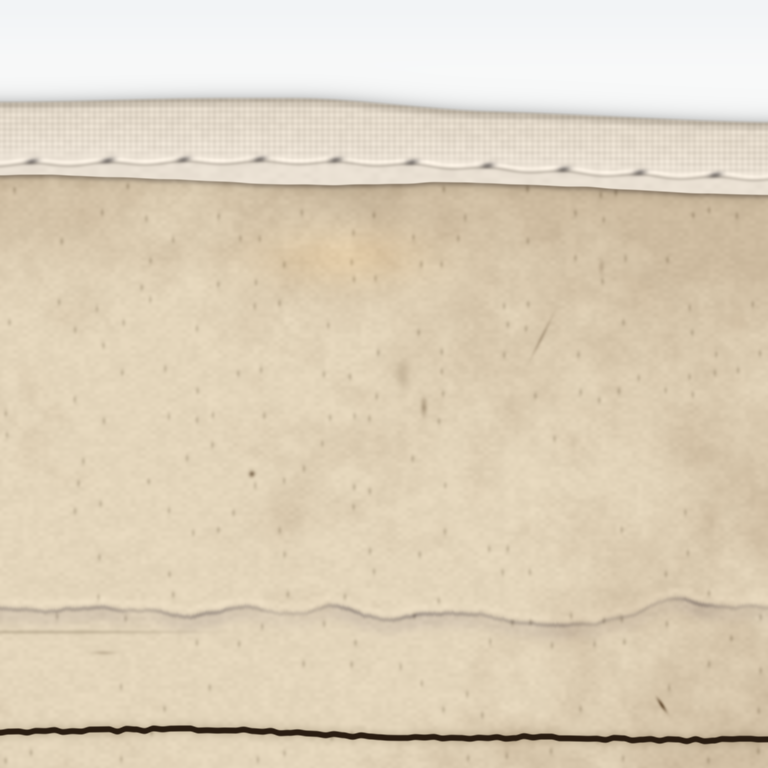
Give the GLSL for this texture, as a Shadertoy shader.

```glsl
// Aged parchment under a stitched linen hem, against a pale backdrop.
// Layered value noise stains the sheet; edge curves place the hem, a wandering
// crease and a dark cut, while repeated cells form the weave and stitches.

float hash(vec2 p) {
    return fract(sin(dot(p, vec2(127.1, 311.7))) * 43758.5453);
}

float noise(vec2 p) {
    vec2 i = floor(p), f = fract(p);
    f = f * f * (3.0 - 2.0 * f);
    return mix(mix(hash(i), hash(i + vec2(1, 0)), f.x),
               mix(hash(i + vec2(0, 1)), hash(i + vec2(1, 1)), f.x), f.y);
}

float fbm(vec2 p) {
    float sum = 0.0, amp = 0.5;
    for (int i = 0; i < 5; i++) {
        sum += amp * noise(p);
        p = mat2(1.6, 1.2, -1.2, 1.6) * p + 7.3;
        amp *= 0.5;
    }
    return sum;
}

// Soft elliptical mark
float spot(vec2 p, vec2 center, vec2 radius) {
    vec2 d = (p - center) / radius;
    return exp(-dot(d, d));
}

// Soft stroke around a signed offset
float stroke(float d, float width) {
    return exp(-d * d / (width * width));
}

float hemTop(float x) {
    return 0.867 + 0.005 * smoothstep(0.0, 0.3, x)
         - 0.016 * smoothstep(0.38, 0.64, x) - 0.016 * smoothstep(0.55, 1.05, x);
}

float hemBottom(float x) {
    return 0.772 - 0.013 * smoothstep(0.05, 0.45, x) + 0.003 * smoothstep(0.46, 0.56, x)
         - 0.016 * smoothstep(0.6, 1.02, x) + 0.002 * (noise(vec2(x * 30.0, 4.0)) - 0.5);
}

float seamHeight(float x) {
    return 0.790 + 0.003 * smoothstep(0.0, 0.3, x) - 0.021 * smoothstep(0.36, 1.0, x);
}

float creaseHeight(float x) {
    float knots[17] = float[17](0.208, 0.203, 0.208, 0.206, 0.197, 0.210, 0.199, 0.211,
        0.193, 0.199, 0.199, 0.187, 0.185, 0.196, 0.220, 0.210, 0.210);
    float t = clamp(x, 0.0, 0.9999) * 16.0;
    int i = int(t);
    return mix(knots[i], knots[i + 1], smoothstep(0.0, 1.0, fract(t)))
         + 0.008 * (fbm(vec2(x * 45.0, 2.0)) - 0.48);
}

vec3 parchment(vec2 p) {
    float cloud = fbm(p * vec2(5.0, 6.0) + 3.0);
    float mottle = fbm(p * 24.0 + 11.0);
    float fiber = noise(p * vec2(150.0, 190.0));

    // Browner near the hem and toward the right
    float age = 0.75 * smoothstep(0.52, 0.77, p.y) + 0.4 * smoothstep(0.5, 1.0, p.x)
              + 0.25 * smoothstep(0.3, 0.05, p.y) * smoothstep(0.3, 1.0, p.x);
    age += 1.3 * (cloud - 0.48) + 0.9 * (mottle - 0.48);
    vec3 col = mix(vec3(0.893, 0.836, 0.732), vec3(0.805, 0.733, 0.625), clamp(age, 0.0, 1.0));
    col += 0.028 * (fiber - 0.5) + 0.018 * (noise(p * 75.0) - 0.5);
    col += vec3(0.03, 0.005, -0.03) * spot(p, vec2(0.45, 0.665), vec2(0.1, 0.035));

    // Flecks scattered one to a cell
    vec2 cell = floor(p * 34.0);
    vec2 q = fract(p * 34.0) - 0.25 - 0.5 * vec2(hash(cell), hash(cell + 9.0));
    col -= 0.09 * step(0.76, hash(cell + 21.0)) * spot(q, vec2(0), vec2(0.1, 0.16));

    // Individual stains and nicks
    float marks = 0.17 * spot(p, vec2(0.552, 0.470), vec2(0.004, 0.011))
                + 0.08 * spot(p, vec2(0.525, 0.512), vec2(0.009, 0.02))
                + 0.35 * spot(p, vec2(0.328, 0.383), vec2(0.004))
                + 0.10 * spot(p, vec2(0.135, 0.150), vec2(0.014, 0.003))
                + 0.10 * spot(p, vec2(0.783, 0.652), vec2(0.004, 0.009))
                + 0.05 * spot(p, vec2(0.47, 0.735), vec2(0.055, 0.025));
    marks += 0.4 * stroke(p.x + 0.6 * p.y - 0.911, 0.003) * stroke(p.y - 0.082, 0.008);
    marks += 0.13 * stroke(p.x - 0.705 - 0.5 * (p.y - 0.56), 0.003) * stroke(p.y - 0.56, 0.022);
    return col - marks * vec3(0.95, 1.0, 1.0);
}

vec3 linen(vec2 p, float top, float bottom, float seam) {
    float h = (p.y - bottom) / (top - bottom);
    vec3 col = mix(vec3(0.915, 0.878, 0.825), vec3(0.885, 0.845, 0.785), smoothstep(0.2, 0.8, h));
    vec2 weave = sin(6.2832 * p * vec2(128.0, 132.0));
    col += 0.016 * (weave.x + weave.y) * smoothstep(0.15, 0.45, h);
    col += 0.03 * (noise(p * vec2(90.0, 140.0)) - 0.5);
    col -= 0.16 * smoothstep(0.014, 0.0, top - p.y);

    // Pale thread, its shadow, and dark needle holes
    float y = p.y - seam;
    float x = (fract((p.x - 0.042) / 0.0989 + 0.5) - 0.5) * 0.0989;
    float sag = y - 0.002 * cos(x * 63.5);
    col -= 0.10 * stroke(sag + 0.005, 0.0025);
    col += 0.065 * stroke(sag, 0.003);
    col -= vec3(0.38, 0.37, 0.34) * spot(vec2(x, y - 0.15 * x), vec2(0), vec2(0.009, 0.004));
    return col;
}

void mainImage(out vec4 fragColor, in vec2 fragCoord) {
    vec2 p = fragCoord / iResolution.xy;
    float aa = max(0.0015, 1.0 / iResolution.y);
    float top = hemTop(p.x), bottom = hemBottom(p.x);
    vec3 col = parchment(p);

    // Crease with a gray shade below, and a faint fold at the left
    float d = p.y - creaseHeight(p.x);
    float wear = 0.55 + 0.7 * noise(vec2(p.x * 22.0, 8.0));
    col -= wear * vec3(0.15, 0.145, 0.115) * stroke(d, 0.0035);
    col -= wear * vec3(0.055, 0.055, 0.035) * stroke(d + 0.009, 0.011);
    col += 0.025 * stroke(d - 0.009, 0.006);
    col -= 0.1 * stroke(p.y - 0.177, 0.003) * smoothstep(0.34, 0.08, p.x);

    // Dark ragged cut near the foot
    float cut = 0.047 + 0.003 * smoothstep(0.0, 0.22, p.x) - 0.010 * smoothstep(0.25, 0.55, p.x)
              - 0.004 * smoothstep(0.6, 1.0, p.x) + 0.004 * (noise(vec2(p.x * 85.0, 1.0)) - 0.5);
    float gap = abs(p.y - cut);
    col -= 0.10 * stroke(gap, 0.009);
    col = mix(col, vec3(0.16, 0.11, 0.065), smoothstep(0.0038 + aa, 0.0038 - aa, gap));

    // Hem shadow, cloth, and bright backdrop
    col -= vec3(0.2, 0.19, 0.16) * stroke(p.y - bottom, 0.005);
    col -= 0.035 * smoothstep(0.025, 0.0, bottom - p.y);
    col = mix(col, linen(p, top, bottom, seamHeight(p.x)), smoothstep(-aa, aa, p.y - bottom));
    vec3 backdrop = mix(vec3(0.972, 0.976, 0.976), vec3(0.948, 0.957, 0.965), smoothstep(0.9, 1.0, p.y));
    backdrop -= 0.19 * exp(-max(p.y - top, 0.0) / 0.009);
    col = mix(col, backdrop, smoothstep(-0.003, 0.003, p.y - top));
    fragColor = vec4(clamp(col, 0.0, 1.0), 1.0);
}
```
